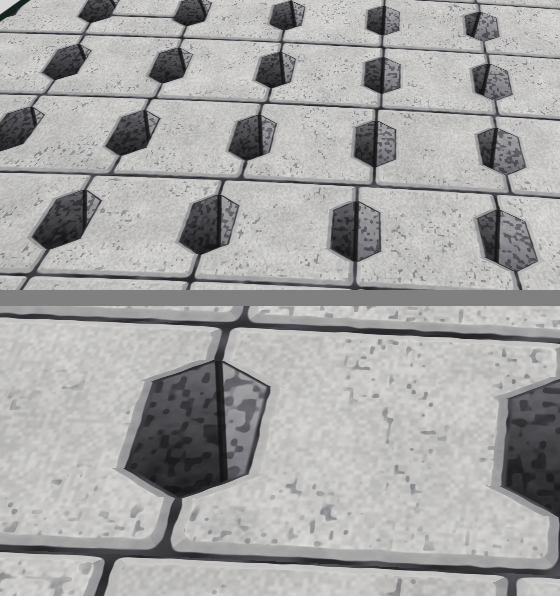
Top: the whole. Bottom: its middle third, enlarged.
Write a WebGL 1 fragment shader that draws this pattern.

```glsl
precision highp float;

uniform vec2 u_resolution;

#define VIEW_WIDTH 7.68
#define NOTCH_DEPTH 0.155
#define NOTCH_HALF 0.30
#define NOTCH_CENTER 0.47
#define BEVEL 0.038
#define JOINT 0.008
#define FACE_TONE 0.775
#define WEAR 0.20

float hash(vec2 p) {
    p = fract(p * vec2(0.1031, 0.1137));
    p += dot(p, p.yx + 33.33);
    return fract((p.x + p.y) * p.x * 17.0);
}

float noise(vec2 p) {
    vec2 i = floor(p), f = fract(p);
    f = f * f * (3.0 - 2.0 * f);
    return mix(mix(hash(i), hash(i + vec2(1.0, 0.0)), f.x),
               mix(hash(i + vec2(0.0, 1.0)), hash(i + vec2(1.0, 1.0)), f.x), f.y);
}

float fbm(vec2 p) {
    float sum = 0.0, gain = 0.5;
    for (int i = 0; i < 4; i++) {
        sum += gain * noise(p);
        p = p * 2.07 + 11.3;
        gain *= 0.5;
    }
    return sum;
}

float softMin(float a, float b, float k) {
    float h = max(k - abs(a - b), 0.0) / k;
    return min(a, b) - h * h * k * 0.25;
}

// Width of one paver at height y, growing toward the viewer
float paverWidth(float y) {
    return 1.28 + 0.173 * y + 0.02 * y * y;
}

// Perspective ground: integers in x are seams, integers in y are row joints
vec2 groundCoords(vec2 p) {
    float d = p.x - 5.15;
    float t = p.y - 0.055 * d - 0.003 * d * d + 0.03;
    float v = t / (0.614 + 0.0964 * t);
    float row = min(max(floor(v), 0.0), 3.1);
    float seam = 5.26 - 0.014 * row * row * row - 0.04 * (fract(v) - 0.5);
    return vec2((p.x - seam) / paverWidth(p.y), v);
}

// Walls seen inside the opening between two pavers
float openingTone(vec2 g, float aa) {
    float seam = floor(g.x + 0.5);
    float fall = fract(g.y) - NOTCH_CENTER + NOTCH_HALF;
    float offset = g.x - seam + seam * 0.2 * fall;
    float depth = clamp(fall / 0.6, 0.0, 1.0);
    float shadowWall = mix(0.42, 0.13, depth);
    float litWall = mix(0.63, 0.40, depth * depth);
    float tone = mix(shadowWall, litWall, smoothstep(-aa, aa, offset));
    float pores = smoothstep(0.50, 0.72, noise(g * vec2(48.0, 34.0) + 5.0));
    tone *= 1.0 - 0.35 * pores;
    tone += 0.12 * (fbm(g * 23.0) - 0.47);
    float crack = 1.0 - smoothstep(0.008, 0.008 + 2.0 * aa, abs(offset));
    return mix(tone, 0.07, 0.85 * crack);
}

void main() {
    vec2 p = vec2(gl_FragCoord.x, u_resolution.y - gl_FragCoord.y)
           * VIEW_WIDTH / u_resolution.x;
    vec2 g = groundCoords(p);
    vec2 id = floor(g), f = fract(g);
    float aa = VIEW_WIDTH / u_resolution.x / paverWidth(p.y);

    // One half-length paver in the far row
    float top = f.y, bottom = 1.0 - f.y;
    if (id.x == -3.0 && id.y == 0.0) {
        if (f.y < 0.62) bottom = 0.62 - f.y;
        else top = f.y - 0.62;
    }

    // Paver outline: rectangle with a trapezoid notch on both sides
    float ramp = (NOTCH_HALF - abs(f.y - NOTCH_CENTER)) * 1.4;
    float notch = clamp(ramp, 0.0, NOTCH_DEPTH);
    float slant = ramp > 0.0 && ramp < NOTCH_DEPTH ? 0.72 : 1.0;
    float left = (f.x - notch) * slant;
    float right = (1.0 - f.x - notch) * slant;
    float side = min(left, right);
    float ends = min(top * 1.2, bottom * 0.62);
    float edge = softMin(side, ends, 0.035);
    edge += 0.006 * (noise(g * 26.0) - 0.5);

    // Worn concrete face
    float tint = hash(id + 71.0) - 0.5;
    float tone = FACE_TONE + 0.025 * tint;
    tone += 0.13 * (fbm(g * 5.0 + id * 3.7) - 0.47);
    tone += 0.10 * (noise(g * vec2(85.0, 60.0)) - 0.5);
    tone -= 0.035 * smoothstep(4.5, 0.0, p.x) * smoothstep(0.5, 3.0, p.y);
    float patches = smoothstep(0.40, 0.75, noise(g * 7.0 + 19.0));
    patches = max(patches, 0.8 * smoothstep(0.25, 0.06, bottom));
    float pits = smoothstep(0.70, 0.88, noise(g * vec2(58.0, 40.0) + 31.0));
    tone -= WEAR * pits * patches;

    // Bevel lit according to the way it faces
    float bevelTone = left < right ? 0.72 : 0.60;
    if (ends < side) bevelTone = top < bottom ? 0.77 : 0.64;
    bevelTone += 0.10 * (fbm(g * 28.0) - 0.47);
    tone = mix(bevelTone, tone, smoothstep(BEVEL - aa, BEVEL + aa, edge));
    float rim = smoothstep(0.012, 0.0, abs(edge - BEVEL));
    tone += 0.025 * rim;

    // Joints and openings
    float joint = JOINT + 0.005 * hash(id + 9.0);
    float inside = smoothstep(joint - aa, joint + aa, edge);
    float gap = 0.14 + 0.20 * noise(g * 13.0);
    float opening = notch > 0.0 ? smoothstep(0.006, -0.006, side) : 0.0;
    gap = mix(gap, openingTone(g, aa), opening);
    tone = mix(gap, tone, inside);

    vec3 color = tone * mix(vec3(0.98, 0.98, 1.03), vec3(1.003, 1.0, 0.992),
                            smoothstep(0.45, 0.72, tone));

    // Ground past the far left corner
    float corner = p.x + 1.4 * p.y - 0.42;
    vec3 beyond = mix(vec3(0.84), vec3(0.07, 0.14, 0.12),
                      smoothstep(-0.16, -0.12, corner));
    color = mix(beyond, color, smoothstep(-0.02, 0.02, corner));

    gl_FragColor = vec4(clamp(color, 0.0, 1.0), 1.0);
}
```
